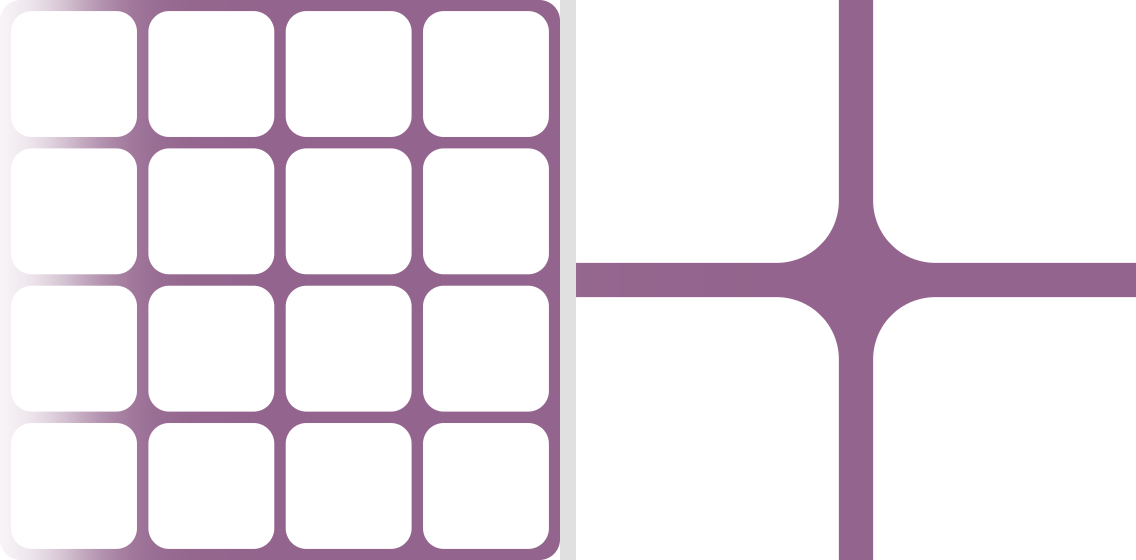
Left, the full canvas; right, a detail of the centre.
Give the GLSL for this pattern, as a WebGL 2 fragment shader.

```glsl
#version 300 es
precision highp float;

uniform vec2 u_resolution;
out vec4 fragColor;

#define REPEATS 4.0
#define PITCH 0.2452
#define TILE_SIZE 0.2248
#define TILE_RADIUS 0.037
#define PANEL_RADIUS 0.037
#define FADE_CENTER 0.137
#define FADE_WIDTH 0.053
#define PLUM vec3(0.576, 0.392, 0.553)
#define WHITE vec3(1.0)

// Signed distance to a square with rounded corners
float roundedSquare(vec2 p, float halfSize, float radius) {
    vec2 q = abs(p) - halfSize + radius;
    return length(max(q, 0.0)) + min(max(q.x, q.y), 0.0) - radius;
}

// Antialiased coverage of the inside of a shape
float coverage(float dist, float pixel) {
    return clamp(0.5 - dist / pixel, 0.0, 1.0);
}

void main() {
    float side = min(u_resolution.x, u_resolution.y);
    float pixel = 1.0 / side;
    vec2 p = (gl_FragCoord.xy - 0.5 * u_resolution) / side;

    // Nearest tile centre, limited to the grid
    float lastCell = 0.5 * (REPEATS - 1.0);
    vec2 cell = clamp(floor(p / PITCH) + 0.5, -lastCell, lastCell);
    vec2 local = p - cell * PITCH;

    // Lattice colour fades out in a soft S-curve to the left
    float fade = 1.0 / (1.0 + exp((FADE_CENTER - p.x - 0.5) / FADE_WIDTH));
    vec3 lattice = mix(WHITE, PLUM, fade);

    // Rounded panel with the tiles cut out
    float panel = coverage(roundedSquare(p, 0.5, PANEL_RADIUS), pixel);
    float tile = coverage(roundedSquare(local, 0.5 * TILE_SIZE, TILE_RADIUS), pixel);
    fragColor = vec4(mix(WHITE, lattice, panel * (1.0 - tile)), 1.0);
}
```
